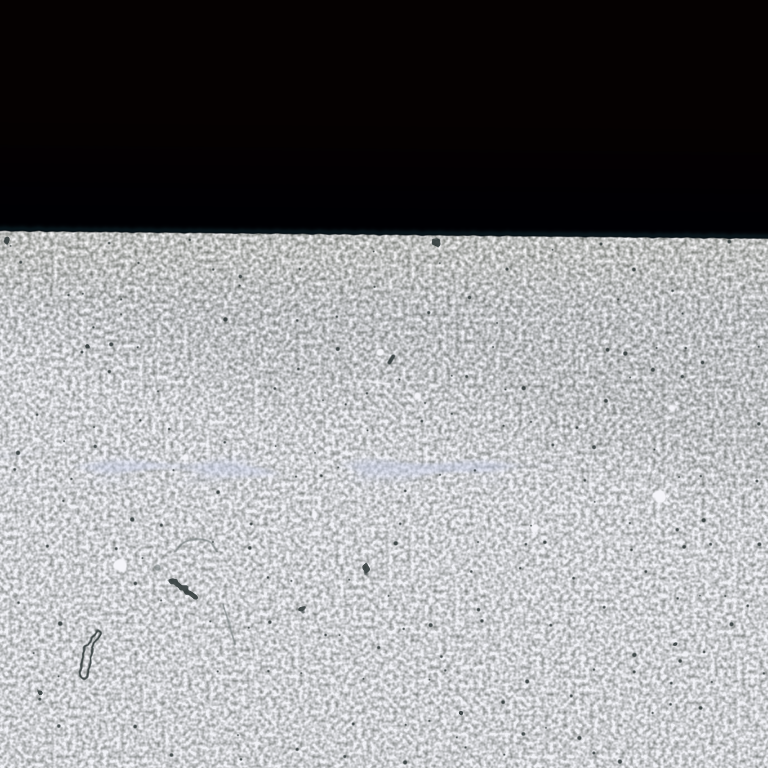
A Shadertoy shader for this texture:

```glsl
// A pale, finely grained polished plate under a black field, split by a slightly tilted edge.
// Two octaves of gradient noise make the grain; a slanted ramp shades the plate.
// Hashed grid cells scatter small pits; distance functions draw larger specks and scratches.

#define EDGE_LEFT 0.699
#define EDGE_DROP 0.010
#define GRAIN_FREQ 172.0
#define GRAIN_GAIN 0.37
#define SHADE_DARK 0.745
#define SHADE_LIGHT 0.806
#define PIT_CELLS 30.0
#define PIT_SHARE 0.30
#define BLUE_BAND_Y 0.39

const vec3 DARK_SPECKS[8] = vec3[8]( // x, y, radius
    vec3(0.477, 0.259, 0.0075), vec3(0.569, 0.684, 0.0065),
    vec3(0.008, 0.686, 0.0050), vec3(0.393, 0.206, 0.0045),
    vec3(0.115, 0.548, 0.0035), vec3(0.879, 0.161, 0.0035),
    vec3(0.600, 0.072, 0.0040), vec3(0.052, 0.099, 0.0035));

const vec3 LIGHT_SPECKS[8] = vec3[8]( // x, y, radius
    vec3(0.156, 0.264, 0.0100), vec3(0.859, 0.354, 0.0100),
    vec3(0.495, 0.542, 0.0055), vec3(0.543, 0.484, 0.0045),
    vec3(0.874, 0.469, 0.0050), vec3(0.697, 0.312, 0.0055),
    vec3(0.241, 0.405, 0.0045), vec3(0.410, 0.330, 0.0045));

vec2 hash22(vec2 p) {
    vec3 q = fract(p.xyx * vec3(0.1031, 0.1030, 0.0973));
    q += dot(q, q.yzx + 33.33);
    return fract((q.xx + q.yz) * q.zy);
}

vec2 gradientAt(vec2 cell) {
    float angle = 6.2832 * hash22(cell).x;
    return vec2(cos(angle), sin(angle));
}

float gradientNoise(vec2 p) {
    vec2 i = floor(p), f = fract(p), e = vec2(0.0, 1.0);
    vec2 u = f * f * f * (f * (f * 6.0 - 15.0) + 10.0);
    float low = mix(dot(gradientAt(i), f), dot(gradientAt(i + e.yx), f - e.yx), u.x);
    float high = mix(dot(gradientAt(i + e.xy), f - e.xy), dot(gradientAt(i + e.yy), f - e.yy), u.x);
    return mix(low, high, u.y);
}

float segmentDist(vec2 p, vec2 a, vec2 b) {
    vec2 d = b - a;
    return length(p - a - d * clamp(dot(p - a, d) / dot(d, d), 0.0, 1.0));
}

// Soft coverage: one inside a distance, zero outside
float cover(float d, float soft) {
    return 1.0 - smoothstep(-soft, soft, d);
}

// Small dark pits, at most one per jittered grid cell
float pits(vec2 p, float soft) {
    vec2 cell = floor(p * PIT_CELLS);
    vec2 h = hash22(cell + 17.0), size = hash22(cell + 71.0);
    vec2 centre = (cell + 0.15 + 0.7 * h) / PIT_CELLS;
    float radius = mix(0.0010, 0.0028, size.x * size.x);
    return step(size.y, PIT_SHARE) * cover(length(p - centre) - radius, soft);
}

// Larger specks and scratches
float darkMarks(vec2 p, float soft) {
    float ragged = 0.0035 * gradientNoise(p * 150.0 + 9.0);
    float d = segmentDist(p, vec2(0.507, 0.528), vec2(0.512, 0.536)) - 0.0024;
    for (int i = 0; i < 8; i++) {
        vec3 s = DARK_SPECKS[i];
        d = min(d, length(p - s.xy) - 0.75 * s.z + 1.5 * ragged);
    }
    float gouge = segmentDist(p, vec2(0.224, 0.244), vec2(0.253, 0.223)) - 0.0036;
    d = min(d, gouge + 1.3 * ragged);
    float bent = min(segmentDist(p, vec2(0.128, 0.176), vec2(0.116, 0.157)) - 0.0030,
                     segmentDist(p, vec2(0.115, 0.155), vec2(0.109, 0.122)) - 0.0052);
    d = min(d, abs(bent + 0.5 * ragged) - 0.0014);
    return cover(d, soft);
}

float faintScratches(vec2 p, float soft) {
    vec2 q = p + 0.004 * gradientNoise(p * 45.0);
    float arc = abs(length(q - vec2(0.256, 0.267)) - 0.031);
    arc = max(arc, 0.283 - q.y);
    float hair = segmentDist(q, vec2(0.292, 0.214), vec2(0.305, 0.160));
    float smudge = length(p - vec2(0.205, 0.261)) - 0.004;
    return cover(min(min(arc, hair) - 0.0012, smudge), soft);
}

float lightMarks(vec2 p, float soft) {
    float d = 1.0;
    for (int i = 0; i < 8; i++) {
        vec3 s = LIGHT_SPECKS[i];
        d = min(d, length(p - s.xy) - 0.85 * s.z);
    }
    d += 0.003 * gradientNoise(p * 120.0);
    float hair = segmentDist(p, vec2(0.482, 0.503), vec2(0.507, 0.500)) - 0.0012;
    return cover(min(d, hair), 1.5 * soft);
}

vec3 plate(vec2 p, float soft) {
    float slant = p.y - 0.58 + 0.20 * p.x + 0.05 * gradientNoise(p * 5.0);
    float shade = mix(SHADE_LIGHT, SHADE_DARK, smoothstep(-0.10, 0.09, slant));
    float grain = gradientNoise(p * GRAIN_FREQ) + 0.45 * gradientNoise(p * GRAIN_FREQ * 1.73 + 31.0);
    float tone = clamp(shade + GRAIN_GAIN * grain, 0.30, 0.95);
    vec3 colour = tone + mix(vec3(-0.012, 0.003, 0.002), vec3(-0.003, 0.0, 0.018), smoothstep(0.5, 0.95, tone));
    colour += vec3(0.006, 0.003, -0.012) * smoothstep(0.58, 0.69, p.y);
    float patches = smoothstep(-0.05, 0.3, gradientNoise(p * vec2(9.0, 40.0) + 3.0));
    float band = exp(-pow((p.y - BLUE_BAND_Y) / 0.014, 2.0)) * patches * (1.0 - smoothstep(0.66, 0.75, p.x));
    colour = mix(colour, vec3(0.77, 0.80, 0.90), 0.5 * band);
    colour = mix(colour, vec3(0.40, 0.44, 0.44), 0.6 * faintScratches(p, soft));
    colour = mix(colour, vec3(0.96, 0.96, 0.98), lightMarks(p, soft));
    return mix(colour, vec3(0.16, 0.20, 0.20), 0.85 * max(pits(p, soft), darkMarks(p, soft)));
}

void mainImage(out vec4 fragColor, in vec2 fragCoord) {
    vec2 p = fragCoord / iResolution.xy;
    float soft = max(1.0 / iResolution.y, 0.0012);
    float edge = EDGE_LEFT - EDGE_DROP * p.x + 0.0018 * gradientNoise(vec2(p.x * 90.0, 4.0));
    float above = p.y - edge;
    vec3 field = mix(vec3(0.0, 0.0, 0.012), vec3(0.020, 0.003, 0.003), smoothstep(0.0, 0.18, above));
    field += vec3(0.03, 0.08, 0.09) * exp(-pow((above - 0.003) / 0.004, 2.0));
    vec3 colour = mix(plate(p, soft), field, smoothstep(-soft, soft, above));
    fragColor = vec4(colour, 1.0);
}
```
